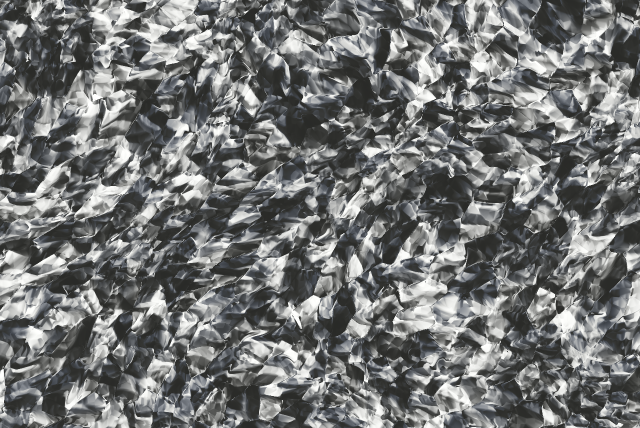
Reproduce this texture procedurally as a WebGL 2 fragment shader.

```glsl
#version 300 es
precision highp float;

uniform vec2 u_resolution;
out vec4 fragColor;

// Facet sizes, in cells per canvas height
const float FOLD_SCALE = 20.0;
const float DENT_SCALE = 33.0;
const float WRINKLE_SCALE = 76.0;
// Facet shape
const float FOLD_ANGLE = 0.85;
const float DENT_ANGLE = -0.5;
const float WRINKLE_ANGLE = 1.1;
const float STRETCH = 1.6;
const float CURL = 1.5;
const float RIDGE = 0.75;
const float SHEAR = 0.012;
// Shading
const float FOLD_WEIGHT = 0.75;
const float DENT_WEIGHT = 0.9;
const float WRINKLE_WEIGHT = 0.95;
const float GLINT = 0.7;
const float CONTRAST = 1.9;
const float EXPOSURE = -0.06;
const vec2 LIGHT = vec2(-0.6, 0.8);
const vec3 COOL_TINT = vec3(-0.013, 0.0, 0.014);
const vec3 WARM_TINT = vec3(0.001, 0.004, -0.006);
const int SAMPLES = 2;

vec2 hash2(vec2 p) {
    vec3 q = fract(p.xyx * vec3(0.1031, 0.1030, 0.0973));
    q += dot(q, q.yzx + 33.33);
    return fract((q.xx + q.yz) * q.zy);
}

// Rotated cell space, longer along the given angle
vec2 grain(vec2 p, float angle, float scale) {
    float c = cos(angle), s = sin(angle);
    vec2 q = vec2(c * p.x + s * p.y, c * p.y - s * p.x);
    return q * scale * vec2(1.0 / STRETCH, 1.0);
}

// Cellular facets: xy is the surface tilt, z the distance to a crease
vec3 facets(vec2 p, float sharpness, float seed) {
    vec2 cell = floor(p);
    vec2 tiltSum = vec2(0.0);
    float total = 0.0, nearest = 9.0, second = 9.0;
    for (int y = -1; y <= 1; y++) {
        for (int x = -1; x <= 1; x++) {
            vec2 id = cell + vec2(x, y);
            vec2 r = p - id - hash2(id + seed);
            vec2 axis = hash2(id + seed + 71.3) * 2.0 - 1.0;
            vec2 tilt = hash2(id + seed + 37.7) * 2.0 - 1.0;
            tilt += CURL * axis * dot(r, axis.yx);
            // A sharp ridge splits the facet in two
            vec2 across = normalize(axis + 0.001);
            tilt += RIDGE * across * clamp(9.0 * dot(r, across), -1.0, 1.0);
            float d = dot(r, r);
            float weight = exp(-sharpness * d);
            tiltSum += tilt * weight;
            total += weight;
            second = min(second, max(nearest, d));
            nearest = min(nearest, d);
        }
    }
    return vec3(tiltSum / total, sqrt(second) - sqrt(nearest));
}

// Uneven sheet: facets grow and shrink, edges bend a little
vec2 warp(vec2 p) {
    p += 0.045 * sin(p.yx * vec2(5.3, 4.1) + vec2(0.7, 2.1));
    p += 0.016 * sin(p * vec2(13.0, 11.0) + 2.0 * sin(p.yx * 4.0));
    p += 0.002 * sin(p.yx * vec2(83.0, 71.0) + 2.0 * sin(p * 31.0));
    return p;
}

vec3 foil(vec2 uv) {
    vec2 p = warp(uv) + 3.0;

    // Each layer is broken along the creases of the one before
    float softness = 0.5 + 0.5 * sin(p.x * 37.0 + 2.0 * sin(p.y * 29.0));
    vec3 fold = facets(grain(p, FOLD_ANGLE, FOLD_SCALE), mix(35.0, 60.0, softness), 11.0);
    p += SHEAR * fold.xy;
    vec3 dent = facets(grain(p, DENT_ANGLE, DENT_SCALE), mix(50.0, 20.0, softness), 53.0);
    p += 0.4 * SHEAR * dent.xy;
    vec3 wrinkle = facets(grain(p, WRINKLE_ANGLE, WRINKLE_SCALE), 28.0, 97.0);

    // Fine crumpling gathers near the creases
    float crumple = 0.15 + 1.1 * exp(-5.0 * fold.z) + 0.4 * exp(-7.0 * dent.z);
    vec2 tilt = FOLD_WEIGHT * fold.xy + DENT_WEIGHT * dent.xy;
    tilt += WRINKLE_WEIGHT * crumple * wrinkle.xy;
    float light = dot(tilt, LIGHT) + EXPOSURE;
    light += GLINT * exp(-14.0 * fold.z) * (0.2 + 1.5 * wrinkle.x);
    light += 0.5 * GLINT * exp(-12.0 * dent.z) * dent.x;

    // Metallic tone curve
    float q = 1.0 / (1.0 + exp(-CONTRAST * light));
    float tone = 0.16 + 0.24 * q + 0.61 * pow(q, 2.5);
    float middle = smoothstep(0.19, 0.28, tone) * (1.0 - smoothstep(0.5, 0.85, tone));
    float cool = middle * clamp(0.75 + 0.8 * fold.x, 0.0, 1.6);
    return vec3(tone) + mix(WARM_TINT, COOL_TINT, cool);
}

void main() {
    vec3 color = vec3(0.0);
    for (int j = 0; j < SAMPLES; j++) {
        for (int i = 0; i < SAMPLES; i++) {
            vec2 offset = (vec2(i, j) + 0.5) / float(SAMPLES) - 0.5;
            color += foil((gl_FragCoord.xy + offset) / u_resolution.y);
        }
    }
    fragColor = vec4(clamp(color / float(SAMPLES * SAMPLES), 0.0, 1.0), 1.0);
}
```
